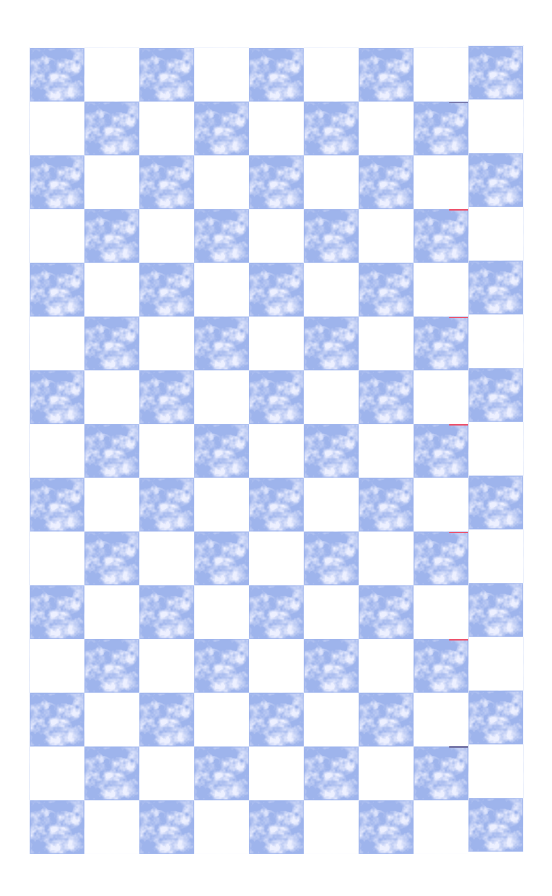
A Shadertoy shader for this pattern:

```glsl
// Checkerboard of mottled sky-blue tiles, 9 columns by 15 rows, on white.
// Each tile repeats one cloud texture: soft patches roughened by value noise.
// The last column sits slightly high; one column carries thin red slivers.

#define GRID vec2(9.0, 15.0)
#define GRID_MIN vec2(0.0535, 0.0469)
#define GRID_MAX vec2(0.9480, 0.9466)
#define LAST_COLUMN_LIFT 0.0024
#define RIM_WIDTH 0.0013
#define SLIVER_HEIGHT 0.028
#define NOISE_SCALE 7.0
#define DEEP_BLUE vec3(0.620, 0.705, 0.925)
#define PALE_BLUE vec3(0.930, 0.940, 1.000)
#define RIM_BLUE vec3(0.600, 0.690, 0.925)
#define SLIVER_RED vec3(0.930, 0.300, 0.400)

float hash(vec2 p) {
    vec3 q = fract(p.xyx * 0.1031);
    q += dot(q, q.yzx + 33.33);
    return fract((q.x + q.y) * q.z);
}

float valueNoise(vec2 p) {
    vec2 i = floor(p), f = fract(p);
    f = f * f * (3.0 - 2.0 * f);
    vec2 e = vec2(1.0, 0.0);
    return mix(mix(hash(i), hash(i + e.xy), f.x),
               mix(hash(i + e.yx), hash(i + e.xx), f.x), f.y);
}

float fbm(vec2 p) {
    float sum = 0.0, weight = 0.55;
    for (int i = 0; i < 3; i++) {
        sum += weight * valueNoise(p);
        p = p * 2.03 + 17.3;
        weight *= 0.5;
    }
    return sum / 0.9625;
}

// Pale ragged clouds at fixed places in a tile; q runs from 0 to 1
vec3 cloudTile(vec2 q) {
    const vec2 patches[6] = vec2[6](
        vec2(0.33, 0.80), vec2(0.17, 0.47), vec2(0.54, 0.54),
        vec2(0.80, 0.71), vec2(0.82, 0.24), vec2(0.47, 0.14));
    vec2 n = q * NOISE_SCALE;
    vec2 warp = vec2(fbm(n + 40.0), fbm(n + 80.0)) - 0.5;
    float cloud = 0.0;
    for (int i = 0; i < 6; i++) {
        vec2 d = (q + 0.3 * warp - patches[i]) * vec2(0.85, 1.15);
        cloud += exp(-dot(d, d) / 0.0144);
    }
    float tone = 0.01 + 2.0 * (fbm(n + 5.0) - 0.5) + 0.9 * cloud;
    return mix(DEEP_BLUE, PALE_BLUE, clamp(tone, 0.0, 1.0));
}

// Distance to the nearest side of a box spanning 0 to size, positive inside
float insideBox(vec2 p, vec2 size) {
    vec2 d = min(p, size - p);
    return min(d.x, d.y);
}

void mainImage(out vec4 fragColor, in vec2 fragCoord) {
    float pixel = 1.0 / iResolution.y;
    vec2 pitch = (GRID_MAX - GRID_MIN) / GRID;
    vec2 cellSize = pitch * iResolution.xy * pixel;

    // Grid coordinates, with the last column raised
    vec2 g = (fragCoord / iResolution.xy - GRID_MIN) / pitch;
    g.y -= step(GRID.x - 1.0, g.x) * LAST_COLUMN_LIFT / pitch.y;
    vec2 cell = floor(g), local = fract(g);

    // Smooth checker coverage, limited to the grid
    float edge = insideBox(local * cellSize, cellSize);
    float parity = 1.0 - 2.0 * mod(cell.x + cell.y, 2.0);
    float bounds = insideBox(g * cellSize, GRID * cellSize);
    float coverage = clamp(0.5 + parity * edge / pixel, 0.0, 1.0)
                   * clamp(0.5 + bounds / pixel, 0.0, 1.0);

    // Tile texture with a thin deeper rim
    vec3 tile = cloudTile(local);
    float rim = 1.0 - smoothstep(RIM_WIDTH - 0.5 * pixel, RIM_WIDTH + 0.5 * pixel, edge);
    tile = mix(tile, RIM_BLUE, 0.6 * rim);
    vec3 color = mix(vec3(1.0), tile, coverage);

    // Slivers on top of the eighth-column tiles, dull in the end rows
    if (cell.x == 7.0 && mod(cell.y, 2.0) == 1.0 && cell.y > 0.0 && cell.y < GRID.y) {
        vec2 soft = 0.5 * pixel / cellSize;
        float sliver = smoothstep(0.65 - soft.x, 0.65 + soft.x, local.x)
                     * smoothstep(-soft.y, soft.y, local.y - 1.0 + SLIVER_HEIGHT);
        bool endRow = cell.y < 2.0 || cell.y > GRID.y - 3.0;
        color = mix(color, endRow ? vec3(0.45, 0.45, 0.65) : SLIVER_RED, sliver);
    }
    fragColor = vec4(color, 1.0);
}
```
